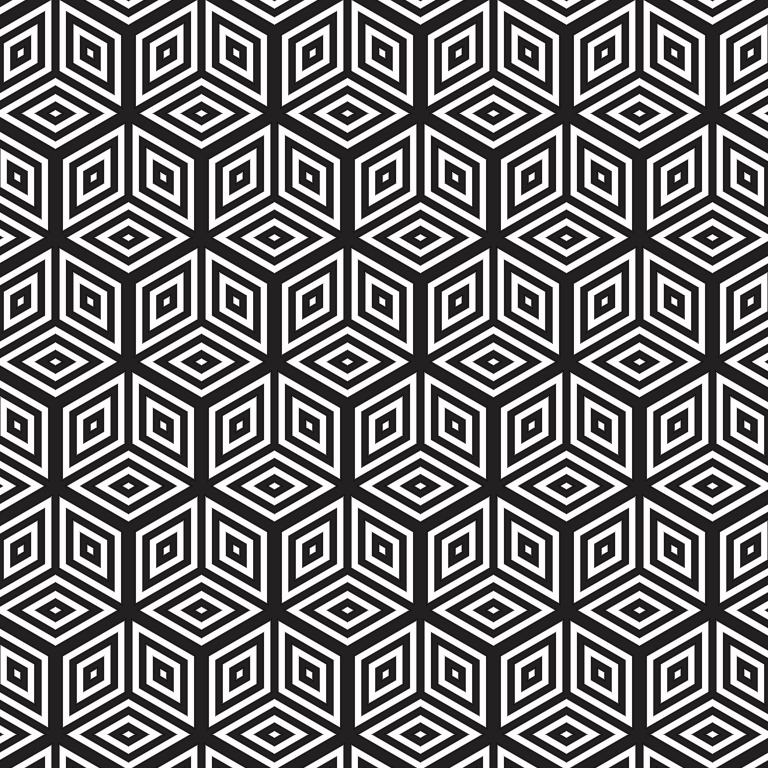
This pattern is drawn by a WebGL 2 fragment shader. Its source:

```glsl
#version 300 es
precision highp float;
// Isometric cubes on a staggered grid, each made of three rhombic faces.
// Every face is filled with concentric white rhombi on near-black, built
// from one rhombus distance that is folded into evenly spaced bands.

uniform vec2 u_resolution;
out vec4 outColor;

// Layout, in canvas units
const vec2  GRID_ORIGIN = vec2(0.5475, 0.4195);   // centre of one cube
const vec2  GRID_PERIOD = vec2(0.1901, 0.32344);  // one column, two rows
const float CUBE_SIDE   = 0.1047;                 // face side with its gap
const float FACE_RADIUS = 0.04004;                // outermost white edge
const float BAND_PERIOD = 0.0181;
const float BAND_WIDTH  = 0.00833;

const vec3 INK      = vec3(0.137, 0.125, 0.128);
const vec3 DEEP_INK = vec3(0.085, 0.068, 0.075);
const vec3 PAPER    = vec3(0.993);

// Offset from the nearest point of a rectangular grid
vec2 gridOffset(vec2 p, vec2 period) {
    return p - period * floor(p / period + 0.5);
}

// Offset from the nearest cube centre; odd rows are shifted by half a column
vec2 cubeOffset(vec2 p, vec2 period) {
    vec2 even = gridOffset(p, period);
    vec2 odd  = gridOffset(p - 0.5 * period, period);
    return dot(even, even) < dot(odd, odd) ? even : odd;
}

// Direction from the cube centre to the face that holds p
vec2 faceDirection(vec2 p) {
    vec2 upper = vec2(p.x < 0.0 ? -0.8660254 : 0.8660254, 0.5);
    vec2 lower = vec2(0.0, -1.0);
    return dot(p, upper) > dot(p, lower) ? upper : lower;
}

// Inradius of the 60 degree rhombus through p, short diagonal along axis
float rhombusRadius(vec2 p, vec2 axis) {
    vec2 q = abs(vec2(dot(p, axis), dot(p, vec2(-axis.y, axis.x))));
    return dot(q, vec2(0.8660254, 0.5));
}

// Signed distance to the white bands, positive inside them
float bandDistance(float radius, float outer, float period, float width) {
    float depth = outer - radius;
    float fold = abs(mod(depth - 0.5 * width + 0.5 * period, period) - 0.5 * period);
    return min(0.5 * width - fold, depth);
}

void main() {
    float size = min(u_resolution.x, u_resolution.y);
    vec2 uv = gl_FragCoord.xy / size;

    // Cube, then face
    vec2 p = cubeOffset(uv - GRID_ORIGIN, GRID_PERIOD);
    vec2 axis = faceDirection(p);
    float radius = rhombusRadius(p - 0.5 * CUBE_SIDE * axis, axis);

    // Bands with smooth edges and a slightly deeper ink beside them
    float d = bandDistance(radius, FACE_RADIUS, BAND_PERIOD, BAND_WIDTH);
    float blur = 0.75 / size;
    float white = smoothstep(-blur, blur, d);
    float rim = 1.0 - smoothstep(0.001, 0.003, -d);

    outColor = vec4(mix(mix(INK, DEEP_INK, rim), PAPER, white), 1.0);
}
```
